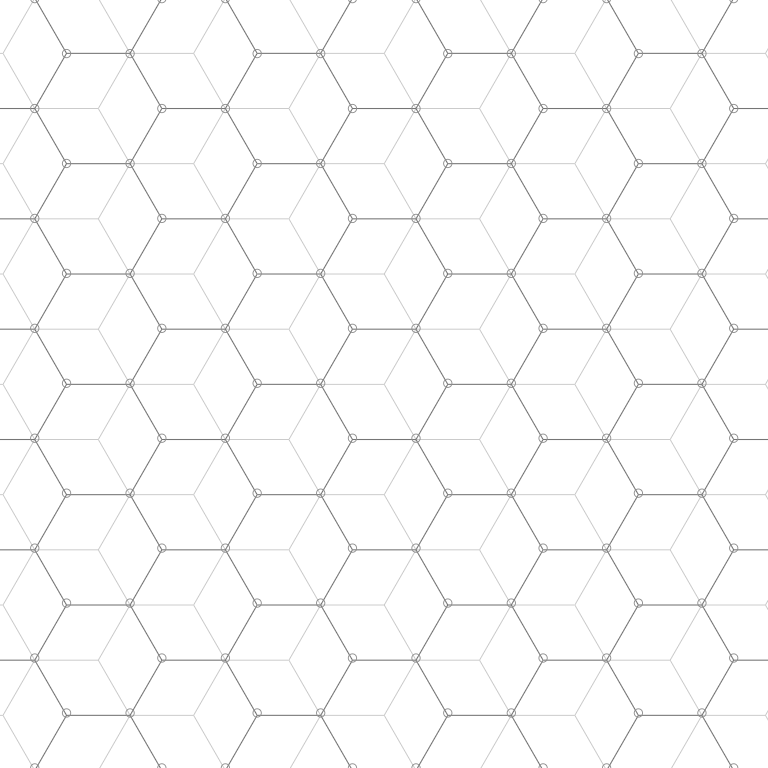
Write a three.js fragment shader that draws this pattern.

```glsl
// Thin grey hexagon mesh on white, each hexagon split into a cube by three paler spokes,
// with a small open ring on every corner. Space is folded to the nearest hexagon centre,
// then segment and circle distances are stroked with pixel-exact coverage.

varying vec2 vUv;

// Offset from the nearest centre of a lattice with a second centre in mid-cell
vec2 foldToHexagon(vec2 p, vec2 cell) {
  vec2 a = p - cell * floor(p / cell + 0.5);
  vec2 b = p - cell * (floor(p / cell) + 0.5);
  return dot(a, a) < dot(b, b) ? a : b;
}

float segmentDistance(vec2 p, vec2 a, vec2 b) {
  vec2 ab = b - a;
  return length(p - a - ab * clamp(dot(p - a, ab) / dot(ab, ab), 0.0, 1.0));
}

// Share of a pixel covered by a line, also for lines thinner than the pixel
float stroke(float dist, float width, float pixel) {
  float near = max(dist - 0.5 * pixel, -0.5 * width);
  float far = min(dist + 0.5 * pixel, 0.5 * width);
  return clamp((far - near) / pixel, 0.0, 1.0);
}

void main() {
  float pixel = max(fwidth(vUv.y), 1e-5);
  vec2 p = vUv - vec2(0.128, 0.8587);

  // Hexagon outline and spokes
  vec2 cell = vec2(0.2482, 0.14366);
  vec2 side = vec2(cell.x / 3.0, 0.0);
  vec2 corner = vec2(cell.x / 6.0, cell.y * 0.5);
  vec2 h = foldToHexagon(p, cell);
  vec2 q = abs(h);
  float outline = min(segmentDistance(q, side, corner),
                      segmentDistance(q, vec2(0.0, corner.y), corner));
  float spokes = min(segmentDistance(h, vec2(0.0), -side),
                     segmentDistance(vec2(h.x, q.y), vec2(0.0), corner));

  // Corner rings, on rows set slightly closer so they drift off the mesh downwards
  vec2 ringCell = vec2(cell.x, 0.1431);
  vec2 r = abs(foldToHexagon(p, ringCell));
  float toCorner = min(length(r - side), length(r - vec2(corner.x, ringCell.y * 0.5)));
  float ring = abs(toCorner - 0.0054);

  // Layers from pale to dark
  vec3 color = vec3(1.0);
  color = mix(color, vec3(0.78), stroke(spokes, 0.0012, pixel));
  color = mix(color, vec3(0.46), stroke(outline, 0.0014, pixel));
  color = mix(color, vec3(0.56), stroke(ring, 0.0012, pixel));
  gl_FragColor = vec4(color, 1.0);
}
```
